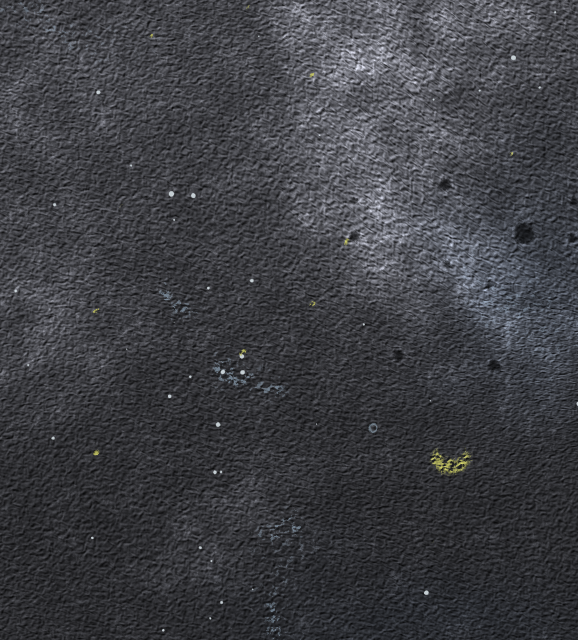
Reproduce this texture procedurally as a Shadertoy shader.

```glsl
// Worn dark leather: a fine pebbled grain over broad pale scuffs, with dark
// round pits, white specks, bluish flakes and a few chipped yellow paint marks.
// Gradient noise makes grain and wear; jittered cells scatter the round spots.

vec2 hash2(vec2 p) {
    vec3 q = fract(vec3(p.xyx) * vec3(0.1031, 0.1030, 0.0973));
    q += dot(q, q.yzx + 33.33);
    return fract((q.xx + q.yz) * q.zy);
}

vec2 gradientAt(vec2 cell) {
    float a = 6.2832 * hash2(cell).x;
    return vec2(cos(a), sin(a));
}

float gradientNoise(vec2 p) {
    vec2 i = floor(p), f = p - i;
    vec2 u = f * f * f * (f * (f * 6.0 - 15.0) + 10.0);
    float a = dot(gradientAt(i), f);
    float b = dot(gradientAt(i + vec2(1, 0)), f - vec2(1, 0));
    float c = dot(gradientAt(i + vec2(0, 1)), f - vec2(0, 1));
    float d = dot(gradientAt(i + vec2(1, 1)), f - vec2(1, 1));
    return mix(mix(a, b, u.x), mix(c, d, u.x), u.y);
}

float fbm(vec2 p) {
    float sum = 0.0, amp = 0.7;
    for (int k = 0; k < 5; k++) {
        sum += amp * gradientNoise(p);
        p = mat2(1.6, 1.2, -1.2, 1.6) * p + 17.3;
        amp *= 0.6;
    }
    return sum;
}

// Soft elliptical patch, turned by an angle
float glow(vec2 p, vec2 centre, vec2 size, float angle) {
    float c = cos(angle), s = sin(angle);
    vec2 q = mat2(c, -s, s, c) * (p - centre) / size;
    return exp(-dot(q, q));
}

// Distance to sparse round spots that gather around a focus
float spotDistance(vec2 p, float cells, float chance, vec2 focus, vec2 spread,
                   vec2 radii, float seed) {
    vec2 id = floor(p * cells);
    vec2 place = hash2(id + seed), pick = hash2(id + seed + 71.7);
    float odds = chance * glow((id + 0.5) / cells, focus, spread, 0.0);
    if (pick.x > odds) return 1.0;
    float radius = mix(radii.x, radii.y, pick.y * pick.y);
    return length(p - (id + 0.25 + 0.5 * place) / cells) - radius;
}

float leatherHeight(vec2 p) {
    vec2 q = p * vec2(125.0, 165.0);
    q += 0.5 * vec2(gradientNoise(q * 0.6 + 9.0), gradientNoise(q * 0.6 + 57.0));
    return gradientNoise(q) + 0.6 * gradientNoise(mat2(1.4, 0.9, -0.9, 1.4) * q + 31.0);
}

float cover(float d, float soft) {
    return 1.0 - smoothstep(-soft, soft, d);
}

void mainImage(out vec4 fragColor, in vec2 fragCoord) {
    vec2 p = fragCoord / iResolution.y;
    float edge = 0.8 / iResolution.y;
    vec2 warp = vec2(fbm(p * 5.0), fbm(p * 5.0 + 40.0));
    vec2 w = p + 0.10 * warp;

    // Broad worn patches, broken up by mottling
    float wear = 0.15 * glow(w, vec2(0.56, 0.82), vec2(0.12, 0.20), 0.1)
               + 0.13 * glow(w, vec2(0.65, 0.61), vec2(0.19, 0.09), -0.5)
               + 0.09 * glow(w, vec2(0.82, 0.50), vec2(0.12, 0.09), -0.4)
               + 0.13 * glow(w, vec2(0.70, 0.98), vec2(0.26, 0.13), 0.0)
               + 0.08 * glow(w, vec2(0.05, 0.50), vec2(0.13, 0.14), 0.4)
               + 0.06 * glow(w, vec2(0.10, 0.88), vec2(0.20, 0.14), 0.2)
               + 0.06 * glow(w, vec2(0.35, 0.19), vec2(0.12, 0.07), 0.6);
    float mottle = fbm(p * 16.0 + 8.0);
    float tone = mix(0.165, 0.225, smoothstep(0.1, 0.75, p.y)) + wear * (1.0 + 0.7 * mottle);
    tone *= 1.0 + 0.22 * mottle;

    // Embossed grain, bent gently across the sheet
    vec2 g = p + vec2(0.0, 0.04 * gradientNoise(p * 2.6 + 3.0));
    g.y += 0.25 * smoothstep(0.4, 0.8, p.x) * smoothstep(0.2, 0.6, p.y) * (p.x - 0.4);
    float relief = leatherHeight(g) - leatherHeight(g + vec2(-0.0016, 0.0024));
    float dust = fbm(p * 90.0 + 5.0);
    tone *= max(1.03 + 0.78 * relief + 0.35 * dust, 0.25);
    tone += (0.05 + 0.45 * wear) * smoothstep(0.25, 0.75, dust + 0.6 * mottle);

    // Bluish cast on the right and low edge
    float blue = glow(w, vec2(0.84, 0.55), vec2(0.16, 0.20), 0.0)
               + 0.8 * glow(w, vec2(0.68, 0.02), vec2(0.30, 0.10), 0.0);
    vec3 color = tone * mix(vec3(0.99, 1.0, 1.07), vec3(0.90, 1.0, 1.16), 0.6 * blue);

    // Dark pits with a faint lit rim
    float pit = spotDistance(p + 0.010 * warp, 15.0, 0.7, vec2(0.71, 0.63),
                             vec2(0.17, 0.16), vec2(0.005, 0.017), 5.0);
    pit += 0.005 * dust;
    color *= 1.0 - 0.55 * cover(pit, 0.004);
    color *= 1.0 + 0.2 * exp(-pow((pit - 0.004) / 0.003, 2.0));

    // Pale flakes, dappled into crumbs
    float flakes = glow(w, vec2(0.30, 0.53), vec2(0.018, 0.040), 0.2)
                 + glow(w, vec2(0.38, 0.41), vec2(0.026, 0.024), 0.0)
                 + glow(w, vec2(0.43, 0.155), vec2(0.045, 0.020), -0.5)
                 + glow(w, vec2(0.46, 0.05), vec2(0.030, 0.060), 0.5)
                 + 0.6 * glow(w, vec2(0.07, 0.97), vec2(0.12, 0.020), -0.1)
                 + 0.5 * glow(w, vec2(0.82, 0.50), vec2(0.10, 0.06), -0.4);
    float chipped = fbm(p * 60.0 + 12.0);
    float crumbs = smoothstep(0.0, 0.55, dust + 0.7 * chipped + 0.4 * relief + 0.35 * flakes - 0.25);
    color = mix(color, vec3(0.52, 0.60, 0.67), 0.7 * crumbs * min(flakes * 1.3, 1.0));

    // White specks and small pale rings
    float speck = min(spotDistance(p, 28.0, 0.36, vec2(0.31, 0.35), vec2(0.07, 0.45), vec2(0.0008, 0.0042), 19.0),
                      spotDistance(p, 17.0, 0.10, vec2(0.45, 0.6), vec2(1.2), vec2(0.0008, 0.0038), 43.0));
    color = mix(color, vec3(0.84, 0.88, 0.90), 0.9 * cover(speck + 0.002 * chipped, edge));
    float ring = spotDistance(p + 0.006 * warp, 13.0, 0.22, vec2(0.25, 0.28),
                              vec2(0.25, 0.2), vec2(0.004, 0.008), 87.0);
    color = mix(color, vec3(0.62, 0.71, 0.78), 0.6 * cover(abs(ring + 0.003 * dust) - 0.0012, 0.0015));

    // Yellow paint: slanted flecks and one broken crescent
    vec2 slant = mat2(0.6, -1.0, 0.6, 1.0) * (p + 0.008 * warp);
    float fleck = spotDistance(slant, 9.0, 0.10, vec2(0.5), vec2(2.0), vec2(0.002, 0.008), 29.0);
    vec2 c = p - vec2(0.703, 0.282) + 0.008 * warp;
    float crescent = max(length(c * vec2(1.0, 1.25)) - 0.029, 0.021 - length(c - vec2(0.002, 0.021)));
    float paint = max(cover(fleck + 0.006 * chipped, edge), cover(crescent + 0.014 * dust, 0.004));
    paint *= smoothstep(-0.3, 0.2, dust + 0.3 * relief);
    color = mix(color, vec3(0.74, 0.74, 0.36) * (1.0 + 0.3 * relief), 0.85 * paint);

    fragColor = vec4(clamp(color, 0.0, 1.0), 1.0);
}
```
